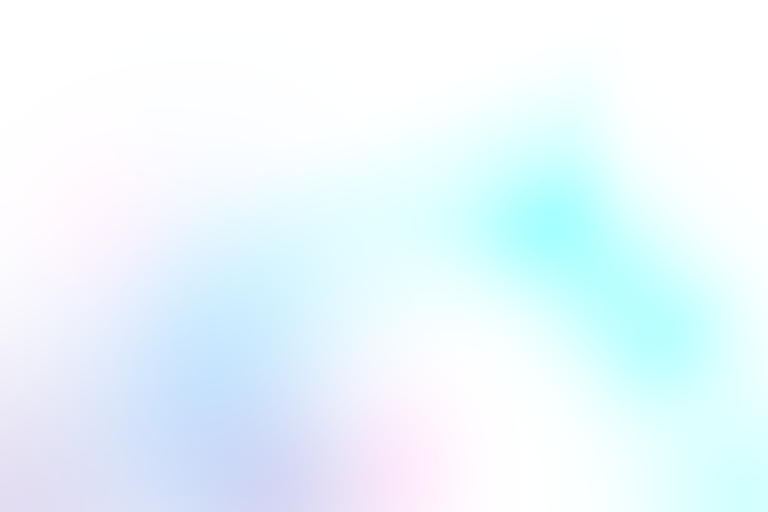
Reproduce this background procedurally as a WebGL 1 fragment shader.

```glsl
precision highp float;

uniform vec2 u_resolution;

const vec3 CYAN_INK = vec3(1.0, 0.0, 0.0);
const vec3 BLUE_INK = vec3(0.18, 0.088, 0.0);
const vec3 LAVENDER_INK = vec3(0.07, 0.11, 0.045);
const vec3 MAUVE_INK = vec3(0.10, 0.13, 0.055);
const vec3 PINK_INK = vec3(-0.02, 0.05, 0.005);
const vec3 BLUSH_INK = vec3(-0.03, 0.018, 0.004);

// Soft elliptical spot, 1 at its center
float glow(vec2 p, vec2 center, vec2 radii) {
  vec2 q = (p - center) / radii;
  return exp(-dot(q, q));
}

// Soft spot stretched along a segment
float glowSegment(vec2 p, vec2 a, vec2 b, float width) {
  vec2 ab = b - a;
  float t = clamp(dot(p - a, ab) / dot(ab, ab), 0.0, 1.0);
  return glow(p, a + t * ab, vec2(width));
}

// Pale sheet below a slanted edge, cut off on the right
float veil(vec2 p, vec2 corner, vec2 normal) {
  float depth = dot(p - corner, normal);
  float sheet = smoothstep(0.0, 0.215, depth) * (1.0 - smoothstep(0.25, 0.55, depth));
  float sides = smoothstep(0.2, 0.6, p.x) * (1.0 - smoothstep(1.10, 1.25, p.x));
  return sheet * sides;
}

float cyanAmount(vec2 p) {
  float amount = 0.27 * glowSegment(p, vec2(1.094, 0.541), vec2(1.28, 0.355), 0.152);
  amount += 0.17 * glow(p, vec2(1.465, 0.023), vec2(0.215));
  amount += 0.04 * glow(p, vec2(0.957, 0.56), vec2(0.18, 0.08));
  return amount + 0.085 * veil(p, vec2(1.172, 0.98), vec2(0.37, -0.93));
}

void main() {
  // Canvas height is 1, width is 1.5
  vec2 p = gl_FragCoord.xy / u_resolution * vec2(1.5, 1.0);

  // Inks are subtracted from white
  vec3 ink = CYAN_INK * cyanAmount(p);
  ink += BLUE_INK * glow(p, vec2(0.40, 0.22), vec2(0.25, 0.34));
  ink += LAVENDER_INK * glow(p, vec2(0.56, 0.0), vec2(0.20, 0.22));
  ink += MAUVE_INK * glow(p, vec2(0.0, -0.03), vec2(0.29, 0.33));
  ink += PINK_INK * glow(p, vec2(0.79, 0.08), vec2(0.12, 0.16));
  ink += BLUSH_INK * glow(p, vec2(0.20, 0.56), vec2(0.14, 0.16));

  gl_FragColor = vec4(clamp(1.0 - ink, 0.0, 1.0), 1.0);
}
```
